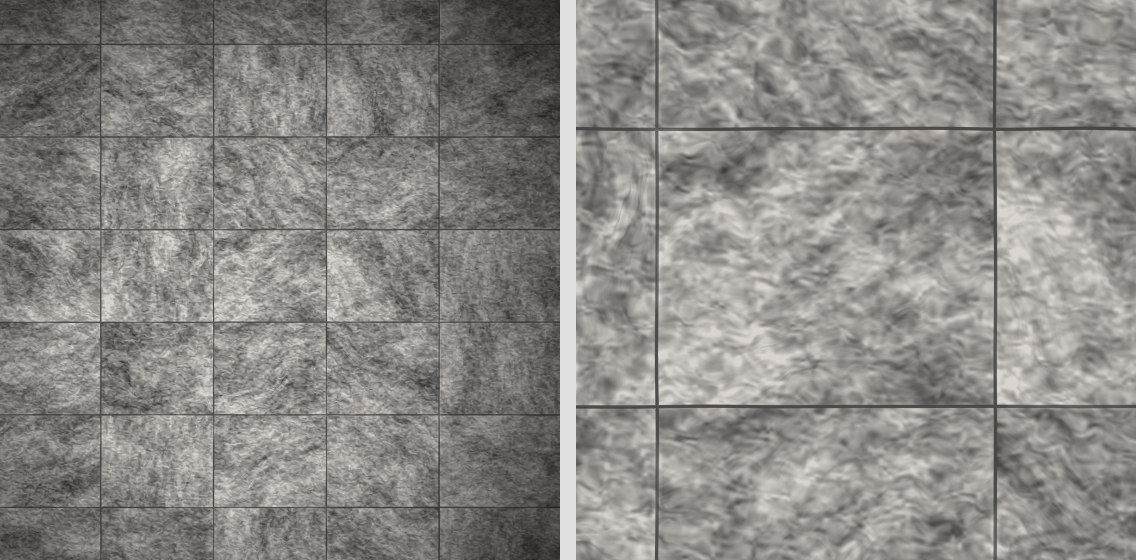
Left, the full canvas; right, a detail of the centre.
Reproduce this texture procedurally as a WebGL 2 fragment shader.

```glsl
#version 300 es
precision highp float;
// Grey slate tiles with streaked stone, leathery grain, thin dark joints and darkened borders.

#define TILE_SIZE vec2(0.2014, 0.1654)
#define FIRST_JOINT vec2(0.1800, 0.0938)
#define LAST_JOINT vec2(3.0, 5.0)
#define JOINT_HALF_WIDTH 0.0009
#define BASE_TONE 0.645
#define TILE_VARIATION 0.09
#define CLOUD_CONTRAST 0.46
#define STREAK_CONTRAST 0.40
#define GRAIN_CONTRAST 0.40
#define VIGNETTE 1.16
#define LIGHT_CENTRE vec2(0.44, 0.46)
#define STONE_TINT vec3(1.012, 0.992, 0.968)

uniform vec2 u_resolution;
out vec4 fragColor;

float hash(vec2 p) {
  return fract(sin(dot(p, vec2(12.9898, 78.233))) * 43758.5453);
}

float noise(vec2 p) {
  vec2 cell = floor(p), f = fract(p);
  f = f * f * (3.0 - 2.0 * f);
  float low = mix(hash(cell), hash(cell + vec2(1, 0)), f.x);
  float high = mix(hash(cell + vec2(0, 1)), hash(cell + vec2(1, 1)), f.x);
  return mix(low, high, f.y);
}

float fbm(vec2 p) {
  float sum = 0.0, amplitude = 0.5;
  for (int i = 0; i < 5; i++) {
    sum += amplitude * noise(p);
    p = mat2(1.6, 1.2, -1.2, 1.6) * p + 7.3;
    amplitude *= 0.5;
  }
  return sum / 0.96875;
}

mat2 rotation(float angle) {
  float c = cos(angle), s = sin(angle);
  return mat2(c, s, -s, c);
}

// Brightness of one tile's stone, relative to the base tone.
float stone(vec2 uv, vec2 id) {
  // Bedding runs mostly diagonally; some tiles are laid upright.
  float angle = mix(-0.4, 0.9, hash(id + 3.1));
  if (hash(id + 8.7) < 0.25) angle = 1.5;
  vec2 p = rotation(angle) * uv + 19.0 * vec2(hash(id), hash(id + 5.3));

  vec2 warp = vec2(fbm(p * 12.0), fbm(p * 12.0 + 31.0)) - 0.5;
  vec2 q = p + 0.06 * warp;
  float clouds = fbm(q * vec2(11.0, 20.0)) - 0.5;
  float streaks = fbm(q * vec2(40.0, 120.0)) - 0.5;

  // Sparse, soft dark creases along the bedding.
  float ridge = abs(fbm(q * vec2(14.0, 34.0) + 50.0) - 0.5);
  float patches = smoothstep(0.50, 0.70, fbm(p * 18.0 + 80.0));
  float creases = (1.0 - smoothstep(0.0, 0.05, ridge)) * patches;

  float tone = TILE_VARIATION * (hash(id + 14.2) - 0.5);
  return tone + CLOUD_CONTRAST * clouds + STREAK_CONTRAST * streaks - 0.10 * creases;
}

// Fine wrinkles, wider than tall, like pressed leather.
float grain(vec2 uv) {
  vec2 bend = 0.006 * vec2(noise(uv * 90.0), noise(uv * 90.0 + 20.0));
  vec2 p = rotation(0.15) * (uv + bend);
  float wrinkles = noise(p * vec2(150.0, 290.0));
  float speckle = noise(p * vec2(280.0, 400.0) + 9.0);
  return mix(wrinkles, speckle, 0.45) - 0.5;
}

void main() {
  vec2 uv = gl_FragCoord.xy / u_resolution;
  float pixel = 1.0 / min(u_resolution.x, u_resolution.y);

  // Tile grid; the outermost tiles reach the border without another joint.
  vec2 waver = 0.0008 * (vec2(noise(uv.yx * 22.0), noise(uv * 22.0 + 40.0)) - 0.5);
  vec2 grid = (uv + waver - FIRST_JOINT) / TILE_SIZE;
  vec2 id = min(floor(grid), LAST_JOINT);
  vec2 closestJoint = clamp(floor(grid + 0.5), vec2(0.0), LAST_JOINT);
  vec2 jointDistance = abs(grid - closestJoint) * TILE_SIZE;
  float nearest = min(jointDistance.x, jointDistance.y);

  // Stone surface under uneven light.
  float tone = BASE_TONE + stone(uv, id) + GRAIN_CONTRAST * grain(uv);
  vec2 fromLight = uv - LIGHT_CENTRE;
  float light = 1.0 - VIGNETTE * dot(fromLight, fromLight);
  light *= 1.0 - 0.12 * smoothstep(0.76, 0.82, uv.x);
  light *= 1.0 - 0.12 * smoothstep(0.85, 1.0, uv.y);
  tone *= light;

  // Worn pale rims beside the dark joints.
  float wear = smoothstep(0.40, 0.75, noise(uv * 26.0 + 12.0));
  float rim = 1.0 - smoothstep(0.0015, 0.0040, nearest);
  tone += 0.07 * rim * wear * light;
  float joint = 1.0 - smoothstep(JOINT_HALF_WIDTH - 0.5 * pixel,
                                 JOINT_HALF_WIDTH + 0.8 * pixel, nearest);
  float jointTone = 0.24 * light + 0.04;
  tone = mix(tone, jointTone, joint * mix(0.95, 0.75, wear));

  fragColor = vec4(clamp(tone, 0.09, 0.84) * STONE_TINT, 1.0);
}
```
